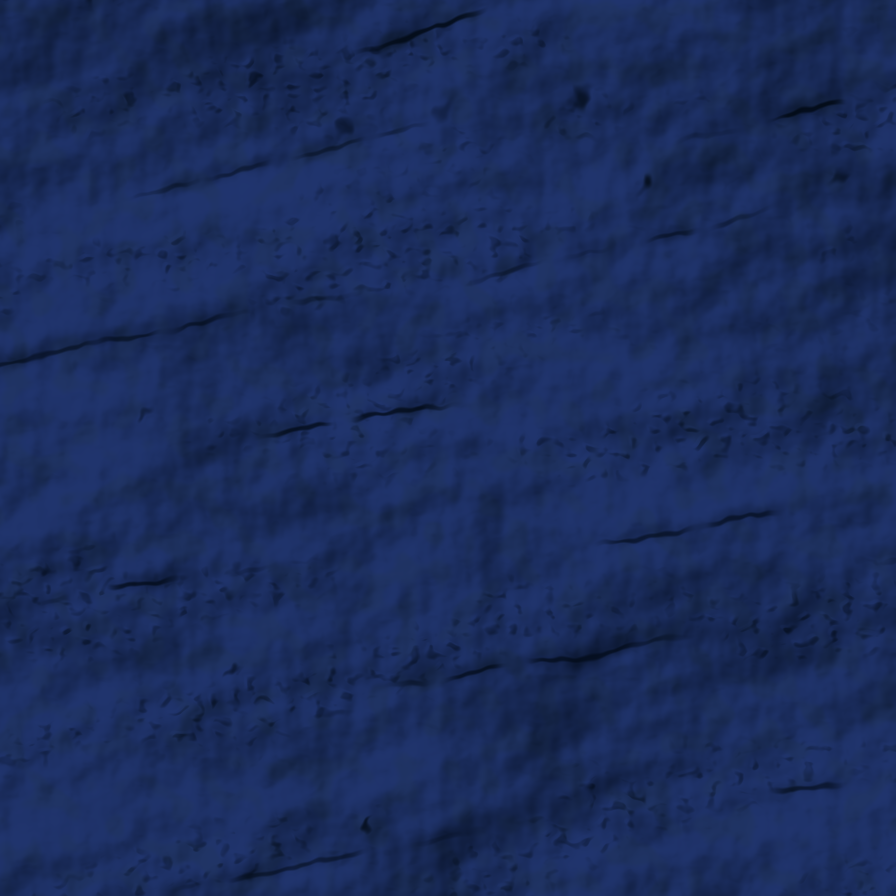
Give the GLSL for this texture, as a Shadertoy shader.

```glsl
// Weathered blue painted wood: lumpy relief, bands of fine pits and slanted cracks.
#define SHADOW_BLUE vec3(0.006, 0.038, 0.085)
#define LIGHT_BLUE vec3(0.124, 0.202, 0.423)
#define BASE_TONE 0.85
#define RELIEF_CONTRAST 1.0
#define BROAD_CONTRAST 0.30
#define PIT_DARKNESS 0.34
#define GRAIN_SLOPE 0.22
#define CRACK_COUNT 11
#define CRACK_WIDTH 0.0034
#define DENT_COUNT 8
#define LIGHT_STEP vec2(-0.0022, 0.0020)

float hash(vec2 p) {
    vec3 q = fract(vec3(p.xyx) * 0.1031);
    q += dot(q, q.yzx + 33.33);
    return fract((q.x + q.y) * q.z);
}

float corner(vec2 cell, vec2 offset) {
    float angle = 6.2832 * hash(cell);
    return dot(vec2(cos(angle), sin(angle)), offset);
}

// Gradient noise, roughly -0.7 to 0.7
float noise(vec2 p) {
    vec2 c = floor(p), f = fract(p);
    vec2 w = f * f * f * (f * (f * 6.0 - 15.0) + 10.0);
    vec2 x = vec2(1, 0), y = vec2(0, 1);
    return mix(mix(corner(c, f), corner(c + x, f - x), w.x),
               mix(corner(c + y, f - y), corner(c + 1.0, f - 1.0), w.x), w.y);
}

// Coordinates that run along the grain
vec2 alongGrain(vec2 p) {
    return vec2(p.x + GRAIN_SLOPE * p.y, p.y - GRAIN_SLOPE * p.x);
}

// Paint surface: lumps, vertical ripples and fine tooth
float paintHeight(vec2 p) {
    vec2 g = alongGrain(p);
    float h = 0.85 * noise(g * vec2(15.0, 22.0) + 3.0);
    h += 0.36 * noise(p * vec2(42.0, 36.0) + 17.0);
    h += 0.14 * noise(p * vec2(58.0, 14.0) + 41.0);
    return h + 0.07 * noise(p * 95.0 + 9.0);
}

// Small ragged specks gathered in slanted bands
float pits(vec2 p) {
    vec2 g = alongGrain(p);
    float rough = smoothstep(-0.02, 0.36, noise(g * vec2(2.4, 10.0) + 29.0)
                + 0.35 * noise(p * 13.0 + 5.0));
    vec2 warp = 0.006 * vec2(noise(p * 60.0), noise(p * 60.0 + 23.0));
    float specks = noise((p + warp) * vec2(66.0, 76.0) + 53.0)
                 + 0.5 * noise((g + warp) * vec2(95.0, 140.0) + 11.0);
    return smoothstep(0.12, 0.55, specks) * (0.14 + 0.86 * rough);
}

// Broken, tapering cracks; x is the dark line, y the soft shade around it
vec2 cracks(vec2 p) {
    vec2 result = vec2(0.0);
    for (int i = 0; i < CRACK_COUNT; i++) {
        float id = float(i) + 0.37;
        float span = mix(0.24, 0.58, hash(vec2(id, 4.0)));
        vec2 start = vec2(fract(id * 0.618 + 0.1) - 0.15,
                          (id + 0.6 * hash(vec2(id, 8.0))) / float(CRACK_COUNT) - 0.03);
        vec2 d = p - start;
        float slope = mix(0.13, 0.18, hash(vec2(id, 12.0))) + 0.13 * start.y * start.y;
        float wave = 0.010 * noise(vec2(p.x * 11.0, id * 7.0))
                   + 0.004 * noise(vec2(p.x * 60.0, id * 9.0));
        float x = d.x / span;
        float y = d.y - slope * d.x - wave;
        float taper = smoothstep(0.0, 0.2, x) * (1.0 - smoothstep(0.75, 1.0, x));
        float gaps = smoothstep(-0.25, 0.08, noise(vec2(p.x * 15.0, id * 5.0)));
        float strength = mix(0.45, 1.0, hash(vec2(id, 16.0))) * taper * gaps;
        float width = CRACK_WIDTH * (0.7 + noise(vec2(p.x * 34.0, id * 3.0)));
        float line = 1.0 - smoothstep(width * 0.35, width + 0.0018, abs(y));
        float halo = exp(-pow((y - 0.004) / 0.011, 2.0));
        float ridge = exp(-pow((y + 0.013) / 0.009, 2.0));
        result.x = max(result.x, line * strength);
        result.y += (halo - 0.5 * ridge) * taper * (0.35 + 0.65 * gaps);
    }
    return result;
}

// Isolated slanted gouges
float dents(vec2 p) {
    float shade = 0.0;
    vec2 ragged = 0.012 * vec2(noise(p * 65.0), noise(p * 65.0 + 19.0));
    for (int i = 0; i < DENT_COUNT; i++) {
        float id = float(i);
        vec2 d = p + ragged - vec2(hash(vec2(id, 31.0)), hash(vec2(id, 37.0)));
        d.x -= 0.5 * d.y;
        float r = length(d / (mix(0.6, 1.3, hash(vec2(id, 43.0))) * vec2(0.011, 0.018)));
        shade = max(shade, (1.0 - smoothstep(0.1, 1.0, r)) * mix(0.3, 0.85, hash(vec2(id, 47.0))));
    }
    return shade;
}

void mainImage(out vec4 fragColor, in vec2 fragCoord) {
    vec2 p = fragCoord / iResolution.y;
    vec2 g = alongGrain(p);

    // Light falling across the relief, over broad worn patches
    float tone = BASE_TONE;
    tone += RELIEF_CONTRAST * (paintHeight(p - LIGHT_STEP) - paintHeight(p + LIGHT_STEP));
    tone += BROAD_CONTRAST * (noise(g * vec2(2.2, 5.0) + 61.0) + 0.8 * noise(g * vec2(7.0, 13.0) + 83.0));

    // Pits with a lit rim, then cracks and gouges
    tone -= PIT_DARKNESS * (pits(p) - 0.3 * pits(p - 1.6 * LIGHT_STEP));
    vec2 crack = cracks(p);
    tone -= 0.17 * crack.y;
    tone *= (1.0 - 0.94 * crack.x) * (1.0 - dents(p));

    // Soft limit on the highlights
    tone = tone > 0.9 ? 0.9 + 0.13 * (1.0 - exp(-(tone - 0.9) / 0.13)) : max(tone, 0.0);
    vec3 color = mix(SHADOW_BLUE, LIGHT_BLUE, tone);

    // Slightly greyer flecks of paint
    color.b *= 1.0 - 0.07 * smoothstep(0.0, 0.3, noise(p * 32.0 + 97.0));
    fragColor = vec4(color, 1.0);
}
```
